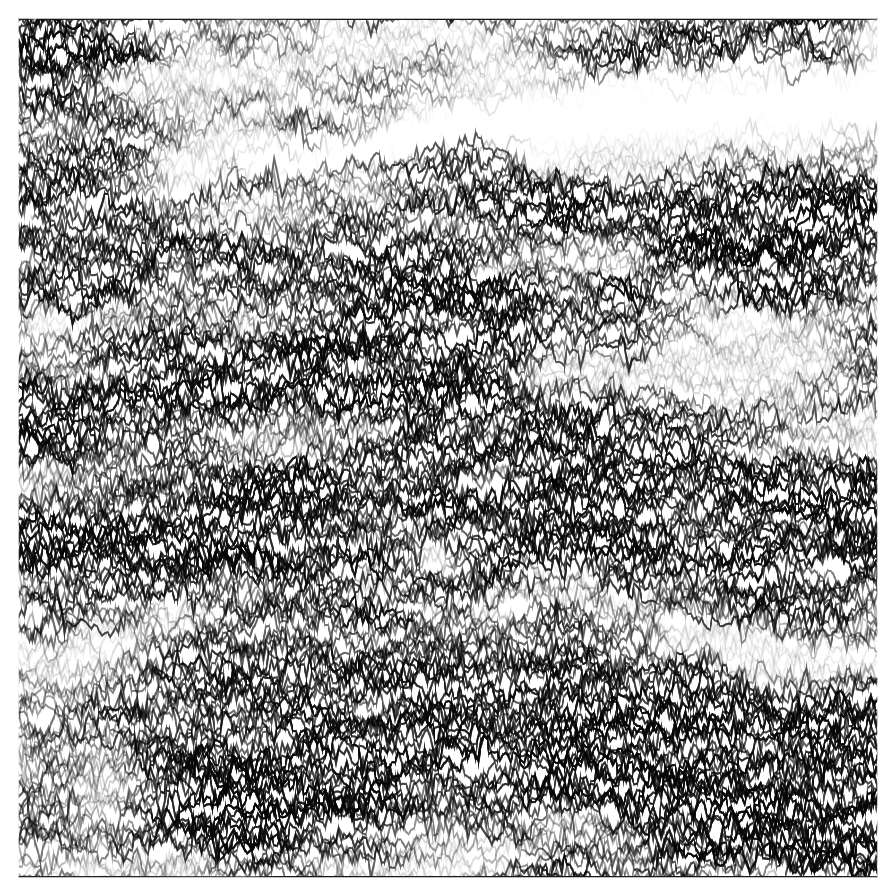
This texture is drawn by a Shadertoy shader. Its source:

```glsl
#define MARGIN 0.021
#define LINE_GAP 0.0065
#define COLUMN 0.003
#define HALF_WIDTH 0.0018
#define INK_STRENGTH 1.9
#define JITTER 0.018
#define WAVE 0.030
#define DRIFT 0.032
#define BAND_CONTRAST 2.7
#define REACH 7

const vec3 PAPER = vec3(1.0);
const vec3 INK = vec3(0.02);

float hash(vec2 p) {
    return fract(sin(dot(p, vec2(127.1, 311.7))) * 43758.5453);
}

float noise1(float x, float seed) {
    float cell = floor(x);
    return mix(hash(vec2(cell, seed)), hash(vec2(cell + 1.0, seed)), x - cell);
}

float noise2(vec2 p) {
    vec2 cell = floor(p);
    vec2 f = smoothstep(0.0, 1.0, p - cell);
    float low = mix(hash(cell), hash(cell + vec2(1, 0)), f.x);
    float high = mix(hash(cell + vec2(0, 1)), hash(cell + vec2(1, 1)), f.x);
    return mix(low, high, f.y);
}

// Height of one rough line at a column boundary, held inside the frame
float lineHeight(float column, float id) {
    float y = id * LINE_GAP;
    y += JITTER * (hash(vec2(column, id)) - 0.5);
    y += WAVE * (noise1(column / 3.0, id + 200.3) - 0.5);
    y += DRIFT * (noise1(column / 14.0, id + 400.7) - 0.5);
    return clamp(y, MARGIN, 1.0 - MARGIN);
}

// Ink density: flat uneven bands, heavier below, with a bare ribbon near the top
float inkDensity(vec2 p) {
    float bands = 0.6 * noise2(p * vec2(5.0, 16.0) + 3.7)
                + 0.4 * noise2(p * vec2(14.0, 34.0) + 51.2);
    float density = 0.52 + BAND_CONTRAST * (bands - 0.5) + 0.45 * (0.5 - p.y);
    float away = 1.0 - p.x;
    float ribbonCentre = mix(0.74, 0.89, 1.0 - away * away);
    float ribbon = abs(p.y - ribbonCentre) / (0.068 * p.x + 0.002);
    return clamp(density, 0.06, 1.4) * smoothstep(0.5, 1.1, ribbon);
}

void mainImage(out vec4 fragColor, in vec2 fragCoord) {
    vec2 p = fragCoord / iResolution.xy;
    float column = floor(p.x / COLUMN);
    float along = p.x / COLUMN - column;
    float nearest = floor(p.y / LINE_GAP + 0.5);

    // Overlapping zigzag lines add up like layers of ink
    float depth = 0.0;
    for (int i = -REACH; i <= REACH; i++) {
        float id = nearest + float(i);
        float start = lineHeight(column, id);
        float end = lineHeight(column + 1.0, id);
        float slope = (end - start) / COLUMN;
        float dist = abs(p.y - mix(start, end, along)) / sqrt(1.0 + slope * slope);
        float stroke = 1.0 - smoothstep(0.0003, HALF_WIDTH, dist);
        if (stroke > 0.0) {
            float weight = 0.5 + hash(vec2(id, 77.7));
            depth += stroke * weight * inkDensity(vec2(p.x, id * LINE_GAP));
        }
    }

    // Blank margin around the field
    vec2 inset = 0.5 - MARGIN - abs(p - 0.5);
    float pixel = 1.0 / iResolution.y;
    float field = smoothstep(-pixel, pixel, min(inset.x, inset.y));

    float coverage = field * (1.0 - exp(-INK_STRENGTH * depth));
    fragColor = vec4(mix(PAPER, INK, coverage), 1.0);
}
```
